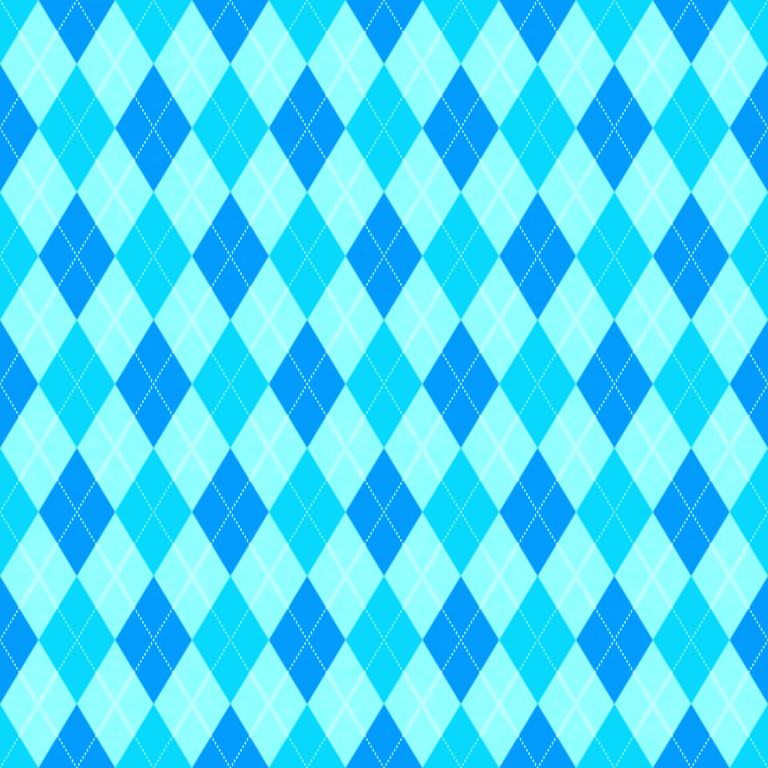
Reproduce this pattern procedurally as a three.js fragment shader.

```glsl
// Argyle of blue and cyan diamonds on pale aqua, crossed by diagonal stitches.
varying vec2 vUv;

float hash(vec2 p) {
  vec3 q = fract(vec3(p.xyx) * 0.1031);
  q += dot(q, q.yzx + 33.33);
  return fract((q.x + q.y) * q.z);
}

// Value noise that wraps after a whole number of cells
float wrapNoise(vec2 uv, float cells) {
  vec2 p = uv * cells;
  vec2 i = floor(p);
  vec2 f = fract(p);
  f = f * f * (3.0 - 2.0 * f);
  vec2 lo = mod(i, cells);
  vec2 hi = mod(i + 1.0, cells);
  return mix(mix(hash(lo), hash(vec2(hi.x, lo.y)), f.x),
             mix(hash(vec2(lo.x, hi.y)), hash(hi), f.x), f.y);
}

void main() {
  // Skewed axes: diamond edges at half integers, centres at integers
  vec2 grid = vUv * vec2(10.0, 6.0);
  vec2 diag = vec2(grid.x + grid.y, grid.x - grid.y);

  // Smooth even and odd bands along both diagonals
  vec2 even = smoothstep(-0.018, 0.018, abs(mod(diag, 2.0) - 1.0) - 0.5);
  float cyanMask = even.x * even.y;
  float blueMask = (1.0 - even.x) * (1.0 - even.y);
  float paleMask = 1.0 - cyanMask - blueMask;

  // Diagonal lines through the centres: dashed on colour, soft on pale
  vec2 lineDist = abs(fract(diag + 0.5) - 0.5);
  vec2 dash = smoothstep(-0.9, 0.5, cos(6.2831853 * 18.0 * diag.yx));
  vec2 thread = (1.0 - smoothstep(0.006, 0.023, lineDist)) * dash;
  float stitch = max(thread.x, thread.y);
  vec2 band = 1.0 - smoothstep(0.018, 0.055, lineDist);
  float glow = max(band.x, band.y);

  // Faint mottling, strongest in the pale diamonds and their lines
  float mottle = wrapNoise(vUv, 160.0) * 0.6 + wrapNoise(vUv, 64.0) * 0.4 - 0.5;

  vec3 pale = vec3(0.565 + 0.08 * mottle, 0.995, 0.995);
  pale = mix(pale, vec3(0.73, 0.995, 0.995), glow * (0.85 + 0.5 * mottle));
  vec3 cyan = mix(vec3(0.03, 0.85, 0.99), vec3(0.52, 0.99, 0.99), stitch * 0.85);
  vec3 blue = mix(vec3(0.01, 0.61, 0.99), vec3(0.62, 0.96, 0.99), stitch * 0.9);
  blue.g += 0.02 * mottle;

  vec3 color = pale * paleMask + cyan * cyanMask + blue * blueMask;
  gl_FragColor = vec4(clamp(color, 0.0, 1.0), 1.0);
}
```
